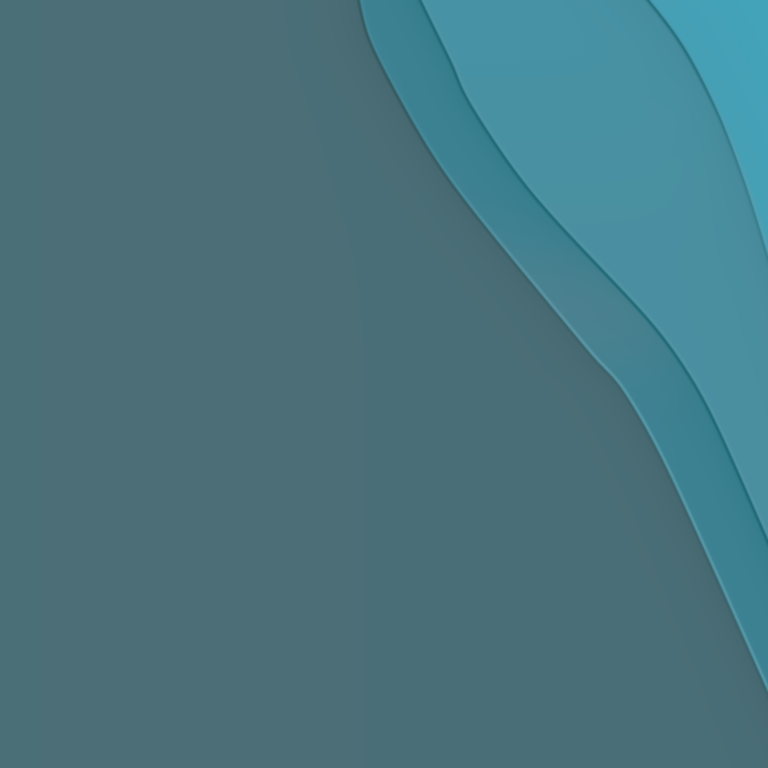
Reproduce this background procedurally as a WebGL 2 fragment shader.

```glsl
#version 300 es
precision highp float;
// Layered teal paper sheets with wavy cut edges stacked toward the upper right.

uniform vec2 u_resolution;
out vec4 outColor;

// Sheet colours
const vec3 SLATE      = vec3(0.292, 0.432, 0.467);
const vec3 BAND       = vec3(0.240, 0.510, 0.575);
const vec3 BAND_GREY  = vec3(0.295, 0.505, 0.565);
const vec3 BAND_DEEP  = vec3(0.195, 0.480, 0.535);
const vec3 SHEET      = vec3(0.290, 0.562, 0.630);
const vec3 CORNER     = vec3(0.270, 0.625, 0.710);
const vec3 CREASE     = vec3(0.110, 0.400, 0.450);
const vec3 SLATE_EDGE = vec3(0.190, 0.335, 0.355);
const vec3 RIM        = vec3(0.380, 0.615, 0.670);

// Edge widths, as fractions of the canvas
const float CREASE_WIDTH = 0.0024;
const float RIM_WIDTH    = 0.0021;
const float SHADOW_WIDTH = 0.030;

// Rounded ramp: zero before t = 0, slope one after it
float bend(float t, float radius) {
    return 0.5 * (t + sqrt(t * t + radius * radius));
}

// Each cut gives x for a depth d below the top edge
float outerCut(float d) {
    return 0.465 + 0.15 * d
        + 0.38 * bend(d - 0.045, 0.030)
        + 0.32 * bend(d - 0.220, 0.070)
        + 0.38 * bend(d - 0.472, 0.012)
        - 0.60 * bend(d - 0.492, 0.018)
        - 0.185 * bend(d - 0.570, 0.060);
}

float middleCut(float d) {
    return 0.547 + 0.48 * d
        - 0.23 * bend(d - 0.088, 0.012)
        + 0.38 * bend(d - 0.115, 0.025)
        + 0.37 * bend(d - 0.245, 0.060)
        - 0.32 * bend(d - 0.430, 0.040)
        - 0.25 * bend(d - 0.510, 0.050);
}

float innerCut(float d) {
    return 0.848 + 0.86 * d
        - 0.36 * bend(d - 0.050, 0.040)
        - 0.14 * bend(d - 0.150, 0.040)
        - 0.07 * bend(d - 0.250, 0.040);
}

// Horizontal offset turned into distance across the cut
float cutDistance(float x, float here, float below, float stepSize) {
    float slope = (below - here) / stepSize;
    return (x - here) * inversesqrt(1.0 + slope * slope);
}

float line(float dist, float center, float width) {
    float t = (dist - center) / width;
    return exp(-t * t);
}

// Soft shadow cast onto the sheet outside a cut
float shadow(float dist) {
    return exp(-max(-dist, 0.0) / SHADOW_WIDTH);
}

// Lays a sheet over the colour beneath, with a dark crease and a light rim
vec3 layer(vec3 under, vec3 sheet, float dist, vec3 crease, float dark, float light) {
    float soft = 0.7 / min(u_resolution.x, u_resolution.y);
    vec3 color = mix(under, sheet, smoothstep(-soft, soft, dist));
    color = mix(color, crease, dark * line(dist, -0.0012, CREASE_WIDTH));
    return mix(color, RIM, light * line(dist, 0.0024, RIM_WIDTH));
}

void main() {
    vec2 p = gl_FragCoord.xy / u_resolution;
    float d = 1.0 - p.y;
    float e = 0.002;
    float outer  = cutDistance(p.x, outerCut(d), outerCut(d + e), e);
    float middle = cutDistance(p.x, middleCut(d), middleCut(d + e), e);
    float inner  = cutDistance(p.x, innerCut(d), innerCut(d + e), e);

    // Slate ground, a touch darker beside the first cut
    vec3 color = SLATE + vec3(0.006, 0.003, 0.002) * (0.5 - p.x);
    color *= 1.0 - 0.055 * shadow(outer);

    // Narrow band: greyer where it turns, deeper near the next sheet
    float greyTurn = exp(-pow((d - 0.40) / 0.095, 2.0));
    vec3 band = mix(BAND, BAND_GREY, greyTurn);
    band = mix(band, BAND_DEEP, 0.75 * shadow(middle) * (1.0 - 0.6 * greyTurn));
    float lower = smoothstep(0.10, 0.48, d);
    color = layer(color, band, outer, SLATE_EDGE, mix(0.75, 0.35, lower), mix(0.25, 0.75, lower));

    // Wide sheet, dimmed slightly under the corner sheet
    vec3 sheet = SHEET + vec3(-0.012, 0.010, 0.014) * (1.0 - smoothstep(0.0, 0.35, d));
    sheet *= 1.0 - 0.045 * shadow(inner);
    color = layer(color, sheet, middle, CREASE, 0.88, 0.38);

    // Bright corner, glowing toward the right edge
    vec3 corner = CORNER + vec3(-0.010, 0.015, 0.015) * smoothstep(0.0, 0.12, inner);
    float fall = smoothstep(0.03, 0.26, d);
    color = layer(color, corner, inner, CREASE, mix(0.75, 0.30, fall), mix(0.20, 0.60, fall));

    outColor = vec4(color, 1.0);
}
```
